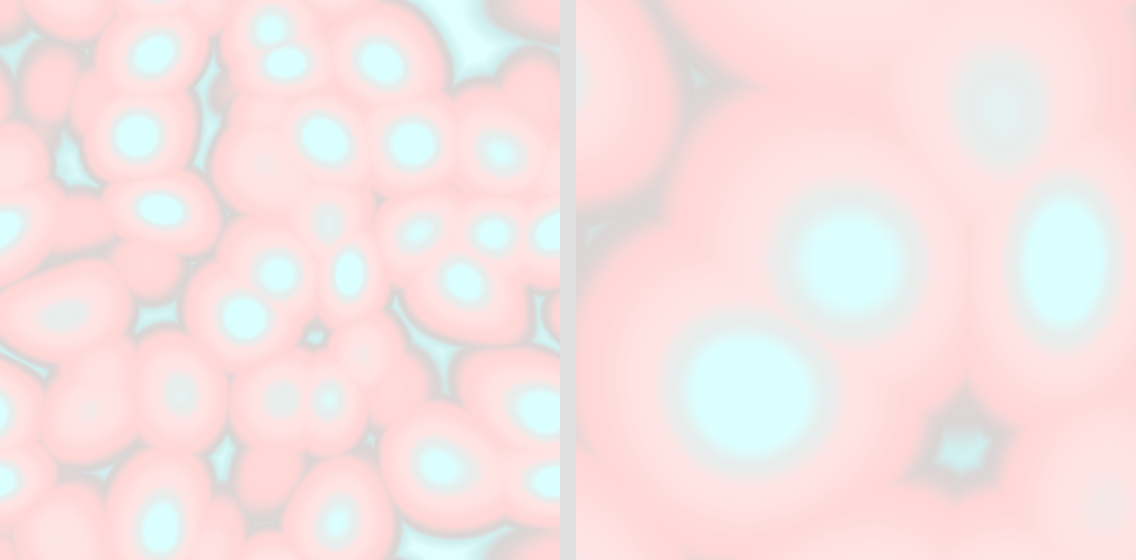
Left: the whole. Right: its middle third, enlarged.
Give the GLSL for this texture, as a three.js fragment shader.

```glsl
// Soft pink pillows with icy cores, parted by thin glowing cyan veins.
// A curved slice through wrapped 3D cellular noise gives the distance to the
// nearest seed; a colour ramp over that distance paints cores, flesh and veins.

varying vec2 vUv;

const float CELLS = 6.0;         // seed cells across the tile
const float WARP_CELLS = 4.0;    // warp noise cells across the tile
const float WARP_SIDE = 0.27;    // sideways bend, in seed cells
const float WARP_DEPTH = 0.42;   // bend of the slice in depth, in seed cells
const float SLICE_DEPTH = 7.5;   // where the slice cuts the noise

const vec3 CORE_ICE   = vec3(0.86, 1.00, 1.00);
const vec3 CORE_RIM   = vec3(0.91, 0.93, 0.925);
const vec3 PALE_PINK  = vec3(1.00, 0.895, 0.895);
const vec3 DEEP_PINK  = vec3(1.00, 0.845, 0.845);
const vec3 SHADE_GREY = vec3(0.86, 0.838, 0.835);
const vec3 VEIN_FLANK = vec3(0.82, 0.94, 0.94);
const vec3 VEIN_LIGHT = vec3(0.885, 1.00, 1.00);

// Distances from the seed, in cells, at which each colour is reached
const float AT_CORE  = 0.19;
const float AT_RIM   = 0.28;
const float AT_PALE  = 0.37;
const float AT_DEEP  = 0.60;
const float AT_SHADE = 0.715;
const float AT_FLANK = 0.785;
const float AT_VEIN  = 0.88;

vec3 hash3(vec3 p) {
  p = fract(p * vec3(0.1031, 0.1030, 0.0973));
  p += dot(p, p.yxz + 33.33);
  return fract((p.xxy + p.yxx) * p.zyx);
}

// Three random values per lattice point, wrapped at the tile edge
vec3 warpLattice(vec2 cell) {
  return hash3(vec3(mod(cell, WARP_CELLS) + 19.0, 53.0)) * 2.0 - 1.0;
}

// Smooth wrapped noise with three channels in -1..1
vec3 warpNoise(vec2 p) {
  vec2 cell = floor(p);
  vec2 f = p - cell;
  f = f * f * f * (f * (f * 6.0 - 15.0) + 10.0);
  vec3 low = mix(warpLattice(cell), warpLattice(cell + vec2(1.0, 0.0)), f.x);
  vec3 high = mix(warpLattice(cell + vec2(0.0, 1.0)),
                  warpLattice(cell + vec2(1.0, 1.0)), f.x);
  return mix(low, high, f.y);
}

// Distance to the nearest seed; the seeds wrap across and up
float seedDistance(vec3 p) {
  vec3 home = floor(p);
  float nearest = 9.0;
  for (int z = -1; z <= 1; z++) {
    for (int y = -1; y <= 1; y++) {
      for (int x = -1; x <= 1; x++) {
        vec3 cell = home + vec3(float(x), float(y), float(z));
        vec3 seed = cell + hash3(vec3(mod(cell.xy, CELLS), cell.z) + 3.0);
        vec3 offset = seed - p;
        nearest = min(nearest, dot(offset, offset));
      }
    }
  }
  return sqrt(nearest);
}

// Colour from the seed outwards to the vein
vec3 pillowRamp(float d) {
  vec3 c = mix(CORE_ICE, CORE_RIM, smoothstep(AT_CORE, AT_RIM, d));
  c = mix(c, PALE_PINK, smoothstep(AT_RIM, AT_PALE, d));
  c = mix(c, DEEP_PINK, smoothstep(AT_PALE, AT_DEEP, d));
  c = mix(c, SHADE_GREY, smoothstep(AT_DEEP, AT_SHADE, d));
  c = mix(c, VEIN_FLANK, smoothstep(AT_SHADE, AT_FLANK, d));
  return mix(c, VEIN_LIGHT, clamp((d - AT_FLANK) / (AT_VEIN - AT_FLANK), 0.0, 1.0));
}

void main() {
  vec3 bend = warpNoise(vUv * WARP_CELLS);
  vec3 p = vec3(vUv * CELLS, SLICE_DEPTH);
  p += bend * vec3(WARP_SIDE, WARP_SIDE, WARP_DEPTH);
  gl_FragColor = vec4(pillowRamp(seedDistance(p)), 1.0);
}
```
